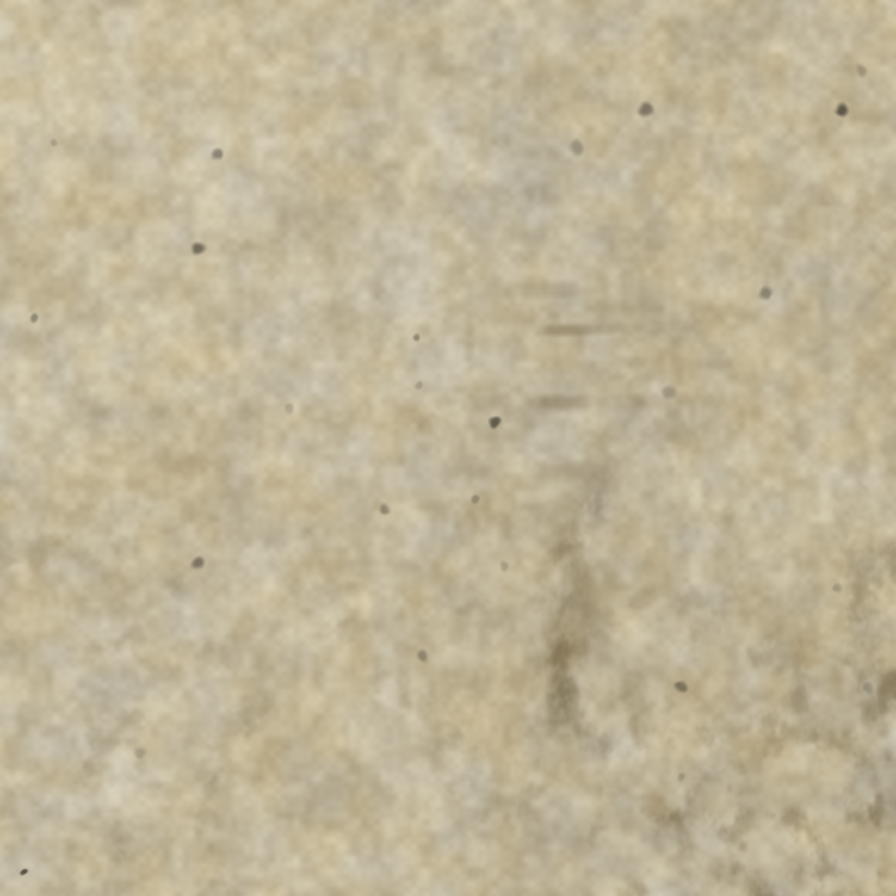
Reproduce this texture procedurally as a WebGL 1 fragment shader.

```glsl
precision highp float;
uniform vec2 u_resolution;

#define BASE_COLOR vec3(0.757, 0.715, 0.606)
#define TONE_SHIFT vec3(0.92, 1.0, 1.08)
#define STAIN_COLOR vec3(0.43, 0.37, 0.25)
#define SPECK_COLOR vec3(0.24, 0.22, 0.18)
#define OCHRE_SHIFT vec3(0.035, 0.0, -0.075)
#define GRAIN_CONTRAST 1.0
#define STAIN_STRENGTH 0.55
#define STREAK_STRENGTH 0.42
#define STREAK_ROWS 19.0
#define SPECK_CELLS 10.0

float hash(vec2 p) {
  vec3 q = fract(vec3(p.xyx) * 0.1031);
  q += dot(q, q.yzx + 33.33);
  return fract((q.x + q.y) * q.z);
}

float noise(vec2 p) {
  vec2 cell = floor(p);
  vec2 f = fract(p);
  f = f * f * (3.0 - 2.0 * f);
  float low = mix(hash(cell), hash(cell + vec2(1.0, 0.0)), f.x);
  float high = mix(hash(cell + vec2(0.0, 1.0)), hash(cell + 1.0), f.x);
  return mix(low, high, f.y);
}

// Rotated octaves hide the noise lattice
float fbm(vec2 p) {
  float sum = 0.0;
  float weight = 0.5;
  for (int i = 0; i < 4; i++) {
    sum += weight * noise(p);
    p = mat2(1.6, 1.2, -1.2, 1.6) * p + 17.3;
    weight *= 0.55;
  }
  return sum / 1.01;
}

// Mottled paper, from broad clouds to fine fibres
float paperTone(vec2 uv) {
  float tone = 0.07 * (fbm(uv * 5.0 + 3.0) - 0.5);
  tone += 0.05 * (noise(uv * 17.0 + 41.0) - 0.5);
  tone += 0.07 * (noise(uv * 37.0 + 11.0) - 0.5);
  tone += 0.075 * (noise(uv * 76.0 + 7.0) - 0.5);
  tone += 0.04 * (noise(uv * 145.0 + 29.0) - 0.5);
  tone += 0.025 * (noise(uv * vec2(90.0, 22.0) + 63.0) - 0.5);
  return tone + 0.025 * (uv.y - uv.x);
}

// Ragged dirt: a bent trail, a lower right patch and the right edge
float stains(vec2 uv) {
  float bend = uv.y - 0.3;
  float trailX = 0.62 + 2.1 * bend * bend + 0.03 * (noise(uv * 14.0) - 0.5);
  float offset = (uv.x - trailX) / 0.034;
  float trail = exp(-offset * offset) * (1.0 - smoothstep(0.42, 0.5, uv.y));
  float corner = smoothstep(0.35, 0.85, uv.x) * (1.0 - smoothstep(0.1, 0.5, uv.y));
  float edge = smoothstep(0.92, 1.0, uv.x) * (1.0 - smoothstep(0.35, 0.6, uv.y));
  float grit = fbm(uv * vec2(27.0, 22.0) + 5.0);
  float dirt = trail * smoothstep(0.3, 0.78, grit);
  dirt += 0.7 * corner * smoothstep(0.54, 0.82, grit);
  dirt += 0.6 * edge * smoothstep(0.4, 0.75, grit);
  float scattered = smoothstep(0.62, 0.85, fbm(uv * 21.0 + 80.0));
  return dirt + 0.4 * scattered * (1.0 - 0.6 * uv.y);
}

// Short broken horizontal rub marks
float streaks(vec2 uv) {
  float y = uv.y * STREAK_ROWS + 0.7 * noise(uv * vec2(5.0, 9.0));
  float row = floor(y);
  float distanceToLine = abs(fract(y) - 0.5);
  float line = 1.0 - smoothstep(0.03, 0.26, distanceToLine);
  float broken = smoothstep(0.3, 0.75, noise(vec2(uv.x * 24.0, row * 7.0 + 2.0)));
  vec2 area = (uv - vec2(0.62, 0.58)) / vec2(0.1, 0.12);
  return line * broken * exp(-dot(area, area));
}

// Sparse soft dots of varied size and darkness
float specks(vec2 uv) {
  vec2 p = uv * SPECK_CELLS;
  vec2 cell = floor(p);
  vec2 center = 0.2 + 0.6 * vec2(hash(cell + 13.0), hash(cell + 57.0));
  float radius = mix(0.05, 0.12, hash(cell + 91.0));
  vec2 wobble = 0.05 * vec2(noise(p * 9.0), noise(p * 9.0 + 31.0));
  float dotMask = 1.0 - smoothstep(0.25, 1.0, length(p - cell - center + wobble) / radius);
  float darkness = hash(cell + 133.0);
  return dotMask * step(0.72, hash(cell + 7.0)) * mix(0.2, 0.85, darkness * darkness);
}

void main() {
  vec2 uv = gl_FragCoord.xy / u_resolution;
  vec3 color = BASE_COLOR + GRAIN_CONTRAST * paperTone(uv) * TONE_SHIFT;

  // Warm and cool tints drift across the sheet
  float tint = 0.6 * noise(uv * 30.0 + 120.0) + 0.4 * noise(uv * 9.0 + 150.0);
  color += OCHRE_SHIFT * (tint - 0.5);

  color = mix(color, STAIN_COLOR, clamp(STAIN_STRENGTH * stains(uv), 0.0, 0.8));
  color = mix(color, STAIN_COLOR, STREAK_STRENGTH * streaks(uv));
  color = mix(color, SPECK_COLOR, specks(uv));
  gl_FragColor = vec4(clamp(color, 0.0, 1.0), 1.0);
}
```
